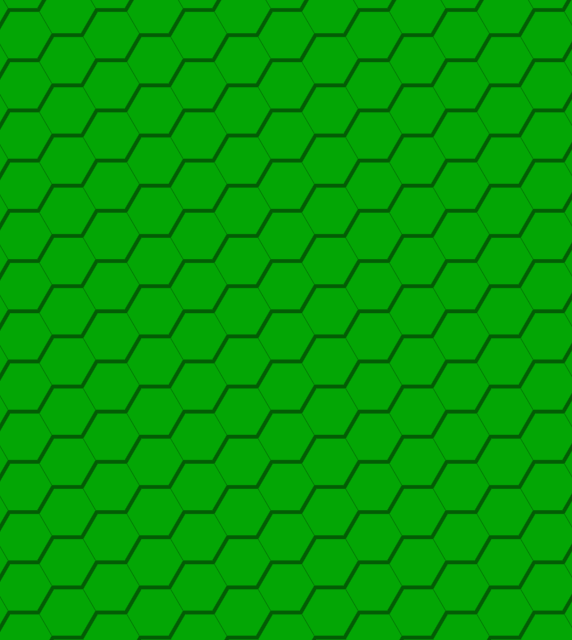
Reproduce this pattern procedurally as a WebGL 2 fragment shader.

```glsl
#version 300 es
precision highp float;
// Green hexagonal tiles, overlapping like scales, with dark stepped grooves and hairline joints.

uniform vec2 u_resolution;
out vec4 fragColor;

// Layout, in units of the canvas height
const vec2 CELL = vec2(0.13672, 0.07845);       // two columns wide, one tile high
const vec2 FIRST_CENTRE = vec2(0.0371, 0.8667); // centre of one tile

// Widths, in units of the tile height
const float GROOVE_HALF = 0.038;
const float GROOVE_SOFT = 0.013;
const float JOINT_HALF = 0.005;

const vec3 TILE = vec3(0.01, 0.65, 0.02);
const vec3 GROOVE = vec3(0.01, 0.36, 0.02);

// Lattice of regular hexagons with flat tops and a height of 1
const vec2 LATTICE = vec2(1.7320508, 1.0);
const vec2 NORMAL_TOP = vec2(0.0, 1.0);
const vec2 NORMAL_RISING = vec2(0.8660254, -0.5);
const vec2 NORMAL_FALLING = vec2(0.8660254, 0.5);

// Offset from the centre of the nearest hexagon
vec2 hexOffset(vec2 p) {
    vec2 a = mod(p + 0.5 * LATTICE, LATTICE) - 0.5 * LATTICE;
    vec2 b = mod(p, LATTICE) - 0.5 * LATTICE;
    return dot(a, a) < dot(b, b) ? a : b;
}

// Distance to the nearer of the two sides that share a normal
float sideDistance(vec2 p, vec2 normal) {
    return 0.5 - abs(dot(p, normal));
}

// Coverage of a stroke with a linear edge ramp
float stroke(float dist, float halfWidth, float soft) {
    return clamp(0.5 + 0.5 * (halfWidth - dist) / soft, 0.0, 1.0);
}

void main() {
    vec2 uv = gl_FragCoord.xy / u_resolution.y;
    vec2 tile = hexOffset((uv - FIRST_CENTRE) / CELL * LATTICE);
    float pixel = 1.0 / (u_resolution.y * CELL.y);

    // Wide grooves along the flat and rising sides
    float grooveDist = min(sideDistance(tile, NORMAL_TOP), sideDistance(tile, NORMAL_RISING));
    float groove = stroke(grooveDist, GROOVE_HALF, max(GROOVE_SOFT, 0.5 * pixel));

    // Hairline joints along the falling sides, thinned to their share of a pixel
    float jointDist = sideDistance(tile, NORMAL_FALLING);
    float jointHalf = max(JOINT_HALF, 0.5 * pixel);
    float joint = stroke(jointDist, jointHalf, 0.5 * pixel) * JOINT_HALF / jointHalf;

    fragColor = vec4(mix(TILE, GROOVE, max(groove, joint)), 1.0);
}
```
